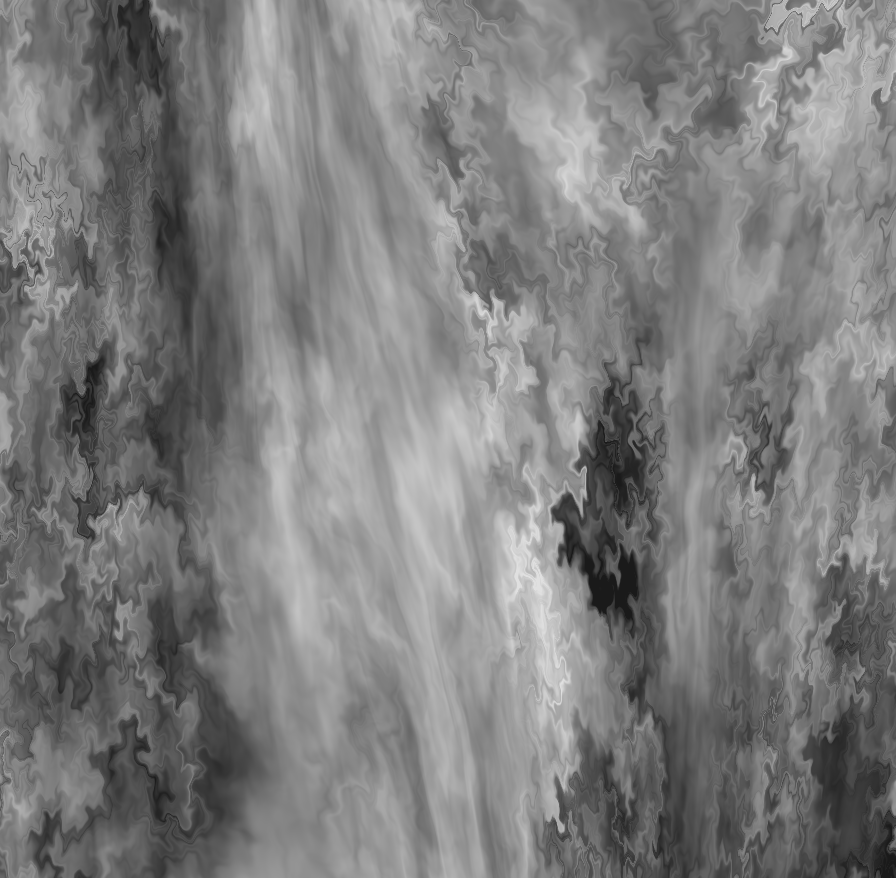
A WebGL 2 fragment shader for this texture:

```glsl
#version 300 es
precision highp float;

#define BASE_LEVEL 0.435
#define BAND_GAIN 0.165
#define SWIRL 0.28
#define SWIRL_STEPS 7
#define FINEST_EDDY 84.0
#define ROUGH_GAIN 0.33
#define CALM_GAIN 0.19
#define ROUGH_STRETCH 0.52
#define CALM_STRETCH 0.17

uniform vec2 u_resolution;
out vec4 fragColor;

vec2 gradientAt(vec2 cell) {
    uvec2 k = uvec2(ivec2(cell) + 4096);
    uint h = k.x * 1597334677u ^ k.y * 3812015801u;
    h = (h ^ (h >> 15)) * 2246822519u;
    h ^= h >> 13;
    float angle = float(h & 65535u) / 65536.0 * 6.28319;
    return vec2(cos(angle), sin(angle));
}

// Gradient noise: value in x, derivatives in yz
vec3 noiseD(vec2 p) {
    vec2 i = floor(p), f = p - i;
    vec2 w = f * f * f * (f * (f * 6.0 - 15.0) + 10.0);
    vec2 dw = 30.0 * f * f * (f * (f - 2.0) + 1.0);
    vec2 ga = gradientAt(i), gb = gradientAt(i + vec2(1, 0));
    vec2 gc = gradientAt(i + vec2(0, 1)), gd = gradientAt(i + vec2(1, 1));
    float a = dot(ga, f), b = dot(gb, f - vec2(1, 0));
    float c = dot(gc, f - vec2(0, 1)), d = dot(gd, f - vec2(1, 1));
    float k = a - b - c + d;
    vec2 slope = mix(mix(ga, gb, w.x), mix(gc, gd, w.x), w.y)
               + dw * (vec2(b - a, c - a) + k * w.yx);
    return vec3(mix(mix(a, b, w.x), mix(c, d, w.x), w.y), slope);
}

float fbm(vec2 p, float gain) {
    float sum = 0.0, amp = 1.0;
    for (int i = 0; i < 4; i++) {
        sum += amp * noiseD(p).x;
        p = p * 1.93 + vec2(17.3, 5.9);
        amp *= gain;
    }
    return sum;
}

// Divergence-free displacement, from the finest eddies to the broadest
vec2 swirl(vec2 p, float strength) {
    float freq = FINEST_EDDY;
    for (int i = 0; i < SWIRL_STEPS; i++) {
        vec3 n = noiseD(p * freq + float(i) * 7.7);
        p += strength * vec2(n.z, -n.y) / freq;
        freq /= 1.55;
    }
    return p;
}

float blob(vec2 p, vec2 centre, vec2 radius) {
    vec2 d = (p - centre) / radius;
    return exp(-dot(d, d));
}

// Inside the broad leaning band
float bandMask(vec2 p) {
    float edge = mix(0.65, 0.49, p.y);
    return smoothstep(0.2, 0.33, p.x) * (1.0 - smoothstep(edge - 0.04, edge + 0.04, p.x));
}

// Large light and dark masses
float masses(vec2 p) {
    float v = BASE_LEVEL + BAND_GAIN * bandMask(p);
    v += 0.09 * smoothstep(0.25, 0.8, p.y) * smoothstep(0.46, 0.54, p.x);
    v -= 0.2 * blob(p, vec2(0.165, 0.92), vec2(0.045, 0.18));
    v -= 0.11 * blob(p, vec2(0.19, 0.6), vec2(0.08, 0.16));
    v -= 0.15 * blob(p, vec2(0.18, 0.08), vec2(0.12, 0.22));
    v -= 0.15 * blob(p, vec2(0.69, 0.42), vec2(0.05, 0.17));
    v -= 0.14 * blob(p, vec2(0.73, 0.07), vec2(0.09, 0.17));
    v -= 0.2 * blob(p, vec2(0.98, 0.03), vec2(0.12, 0.15));
    v += 0.15 * blob(p, vec2(0.64, 0.9), vec2(0.04, 0.16));
    v += 0.2 * blob(p, vec2(0.62, 0.36), vec2(0.035, 0.2));
    v += 0.17 * blob(p, vec2(0.95, 0.95), vec2(0.06, 0.12));
    v += 0.12 * blob(p, vec2(0.03, 0.82), vec2(0.07, 0.2));
    v += 0.11 * blob(p, vec2(0.91, 0.28), vec2(0.08, 0.14));
    return v;
}

void main() {
    vec2 p = gl_FragCoord.xy / u_resolution;

    // Streak direction: leaning left going up in the middle, right at the far side
    float lean = 0.24 * exp(-pow((p.x - 0.45) / 0.22, 2.0)) - 0.16 * smoothstep(0.65, 1.0, p.x);
    vec2 flow = vec2(p.x + lean * (p.y - 0.5), p.y);

    // Smooth stretches: the band and a narrow strand to its right
    float calm = 0.8 * bandMask(p + vec2(0.04, 0.0));
    calm = max(calm, 0.9 * blob(p, vec2(0.78, 0.5), vec2(0.035, 0.42)));
    float rough = 1.0 - calm;
    float patchy = 0.9 + 0.7 * noiseD(flow * vec2(9.0, 4.0) + 2.6).x;

    // Turbulent eddies
    vec2 start = vec2(flow.x, flow.y * ROUGH_STRETCH);
    vec2 eddy = swirl(start, SWIRL * patchy * (0.3 + 0.7 * rough));
    float eddies = fbm(eddy * vec2(14.0, 10.0), 0.62);

    // Long fibres, gently bent
    vec2 fibre = swirl(vec2(flow.x, flow.y * CALM_STRETCH) + 3.1, 0.1);
    float fibres = fbm(fibre * 15.0, 0.62);

    vec2 drift = (eddy - start) * vec2(0.8, 0.8 / ROUGH_STRETCH);
    float v = masses(p + drift);
    v += ROUGH_GAIN * eddies * patchy * (0.25 + 0.75 * rough);
    v += CALM_GAIN * fibres * (0.8 + 0.2 * calm);
    fragColor = vec4(vec3(clamp(v, 0.1, 0.88)), 1.0);
}
```
